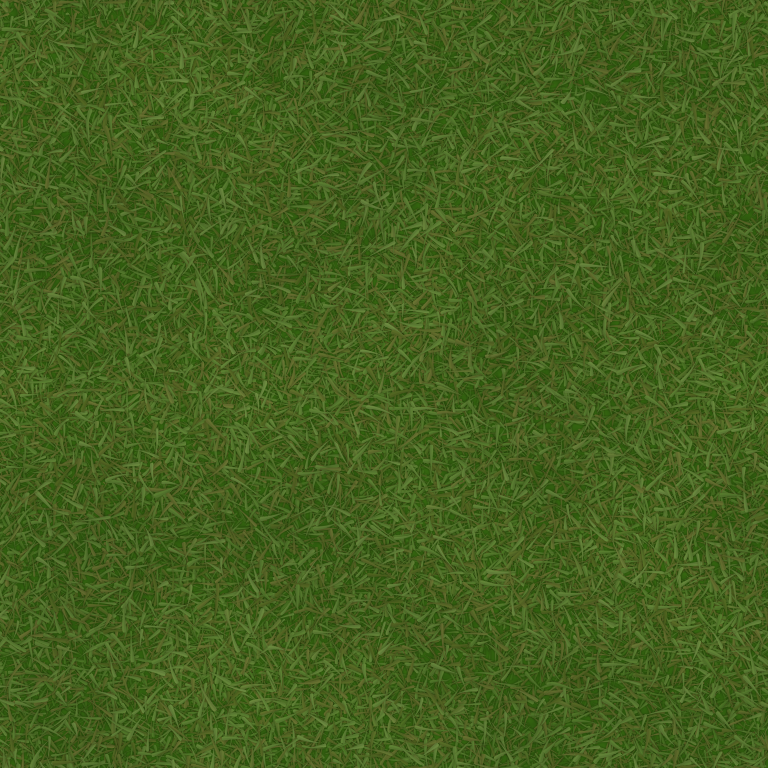
Reproduce this texture procedurally as a three.js fragment shader.

```glsl
varying vec2 vUv;

vec3 hash3(vec3 p) {
  p = fract(p * vec3(0.1031, 0.1030, 0.0973));
  p += dot(p, p.yxz + 33.33);
  return fract((p.xxy + p.yxx) * p.zyx);
}

// Gradient noise, roughly -0.7 to 0.7
float cornerSlope(vec2 corner, vec2 offset) {
  float angle = 6.2832 * hash3(vec3(corner, 91.0)).x;
  return dot(vec2(cos(angle), sin(angle)), offset);
}

float gradientNoise(vec2 p) {
  vec2 i = floor(p), f = fract(p);
  vec2 u = f * f * f * (f * (f * 6.0 - 15.0) + 10.0);
  vec2 e = vec2(1.0, 0.0);
  return mix(
    mix(cornerSlope(i, f), cornerSlope(i + e, f - e), u.x),
    mix(cornerSlope(i + e.yx, f - e.yx), cornerSlope(i + 1.0, f - 1.0), u.x), u.y);
}

// Lays one tapered, slightly bent blade and its soft shadow over the colour below
vec3 layBlade(vec3 below, vec2 p, vec3 shape, vec3 tint, float depth, float cell) {
  float angle = 6.2832 * shape.x;
  vec2 along = vec2(cos(angle), sin(angle));
  float halfLength = cell * mix(0.4, 0.88, shape.y);
  float t = dot(p, along) / halfLength;
  if (abs(t) > 1.0) return below;

  float bend = (shape.z - 0.5) * 0.3 * halfLength;
  float side = dot(p, vec2(-along.y, along.x)) - bend * (t * t - 0.4);
  float halfWidth = cell * mix(0.06, 0.13, tint.x);
  float taper = 0.5 * (1.0 - t) * smoothstep(-1.2, -0.75, t);
  float dist = abs(side) - halfWidth * taper;
  float ends = smoothstep(1.0, 0.9, abs(t));

  vec3 green = mix(vec3(0.19, 0.36, 0.06), vec3(0.355, 0.465, 0.205), 0.75 * depth + 0.35 * tint.y);
  vec3 dry = mix(vec3(0.27, 0.34, 0.10), vec3(0.37, 0.39, 0.17), tint.y);
  vec3 blade = mix(green, dry, 0.9 * smoothstep(0.5, 0.8, tint.z));
  blade *= 0.99 + 0.09 * smoothstep(-0.001, 0.001, side) - 0.04 * t;

  float shadow = ends * smoothstep(0.003, 0.0, dist);
  below *= 1.0 - vec3(0.07, 0.085, 0.12) * shadow;
  return mix(below, blade, ends * smoothstep(0.0009, -0.0009, dist));
}

void main() {
  // Broad patches and mottled ground
  float patches = gradientNoise(vUv * 5.0) + 0.5 * gradientNoise(vUv * 13.0 + 7.0);
  float mottle = gradientNoise(vUv * 120.0);
  vec3 color = vec3(0.195, 0.375, 0.06) * (1.0 + 0.12 * mottle);

  // Layers of scattered blades, short and dark below, long and light above
  for (int layer = 0; layer < 14; layer++) {
    float depth = float(layer) / 13.0;
    float count = mix(62.0, 37.0, depth);
    vec2 grid = vUv * count + float(layer) * vec2(0.37, 0.61);
    vec2 home = floor(grid);
    for (int y = -1; y <= 1; y++) {
      for (int x = -1; x <= 1; x++) {
        vec2 id = home + vec2(float(x), float(y));
        vec3 key = vec3(id + 11.0, float(layer) * 7.0 + 3.0);
        vec3 place = hash3(key);
        if (place.z > 0.9 + 0.25 * patches) continue;
        vec2 p = (grid - id - place.xy) / count;
        vec3 shape = hash3(key + vec3(57.0, 19.0, 131.0));
        vec3 tint = hash3(key + vec3(23.0, 83.0, 277.0));
        color = layBlade(color, p, shape, tint, depth, 1.0 / count);
      }
    }
  }

  color *= 1.0 + 0.07 * patches;
  gl_FragColor = vec4(color, 1.0);
}
```
